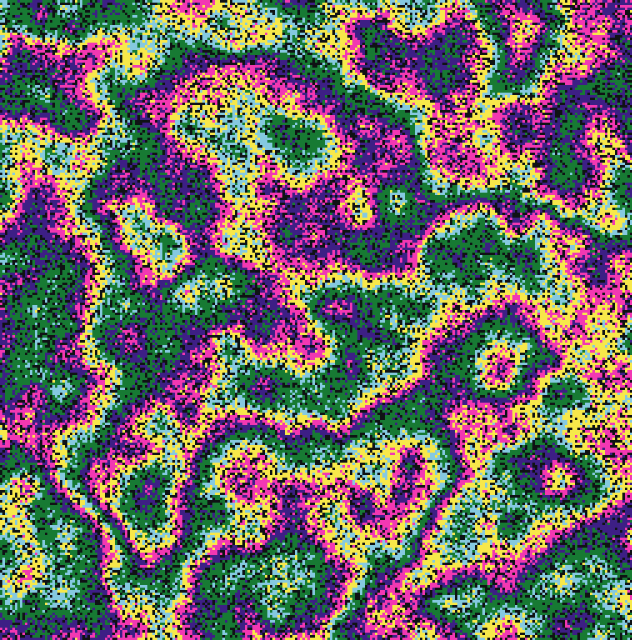
Write a Shadertoy shader that draws this texture.

```glsl
// Dithered grain over cloudy contour bands that cycle through five vivid colours.

#define GRAINS 256.0        // grains per canvas height
#define CLOUD_SCALE 5.5     // largest cloud cells per canvas height
#define CYCLES 4.5          // palette turns over the noise range
#define PHASE 0.10          // shift along the palette
#define SCATTER 0.21        // how far grains stray into nearby bands
#define DARK_SHARE 0.19     // share of near-black grains
#define OCTAVES 4
#define SAMPLES 3           // edge smoothing samples per axis

const vec3 GREEN   = vec3(0.09, 0.48, 0.20);
const vec3 PURPLE  = vec3(0.24, 0.12, 0.52);
const vec3 MAGENTA = vec3(0.95, 0.22, 0.70);
const vec3 YELLOW  = vec3(0.97, 0.91, 0.29);
const vec3 CYAN    = vec3(0.52, 0.79, 0.88);
const vec3 DARK    = vec3(0.06, 0.07, 0.08);

float hash(vec2 p) {
    return fract(sin(dot(p, vec2(127.1, 311.7))) * 43758.5453);
}

float valueNoise(vec2 p) {
    vec2 cell = floor(p);
    vec2 f = fract(p);
    f = f * f * (3.0 - 2.0 * f);
    float low = mix(hash(cell), hash(cell + vec2(1, 0)), f.x);
    float high = mix(hash(cell + vec2(0, 1)), hash(cell + vec2(1, 1)), f.x);
    return mix(low, high, f.y);
}

// Layered noise, turned at each octave to hide the lattice
float clouds(vec2 p) {
    const mat2 TURN = mat2(0.8, 0.6, -0.6, 0.8);
    float sum = 0.0;
    float amplitude = 0.5;
    for (int i = 0; i < OCTAVES; i++) {
        sum += amplitude * valueNoise(p);
        p = TURN * p * 2.03 + 17.3;
        amplitude *= 0.5;
    }
    return sum;
}

// Band order: green, purple, magenta, yellow, cyan, then green again
vec3 bandColor(float t) {
    if (t < 0.27) return GREEN;
    if (t < 0.48) return PURPLE;
    if (t < 0.665) return MAGENTA;
    if (t < 0.865) return YELLOW;
    return CYAN;
}

vec3 grainColor(vec2 grain) {
    if (hash(grain + 41.7) < DARK_SHARE) return DARK;
    float stray = hash(grain + 7.3) + hash(grain + 83.9) - 1.0;
    float level = clouds((grain + 0.5) / GRAINS * CLOUD_SCALE + 3.7);
    return bandColor(fract(level * CYCLES + PHASE + stray * SCATTER));
}

void mainImage(out vec4 fragColor, in vec2 fragCoord) {
    vec3 color = vec3(0.0);
    // Average the square grains that a pixel covers
    for (int y = 0; y < SAMPLES; y++) {
        for (int x = 0; x < SAMPLES; x++) {
            vec2 offset = (vec2(x, y) + 0.5) / float(SAMPLES) - 0.5;
            vec2 uv = (fragCoord + offset) / iResolution.y;
            color += grainColor(floor(uv * GRAINS));
        }
    }
    fragColor = vec4(color / float(SAMPLES * SAMPLES), 1.0);
}
```
